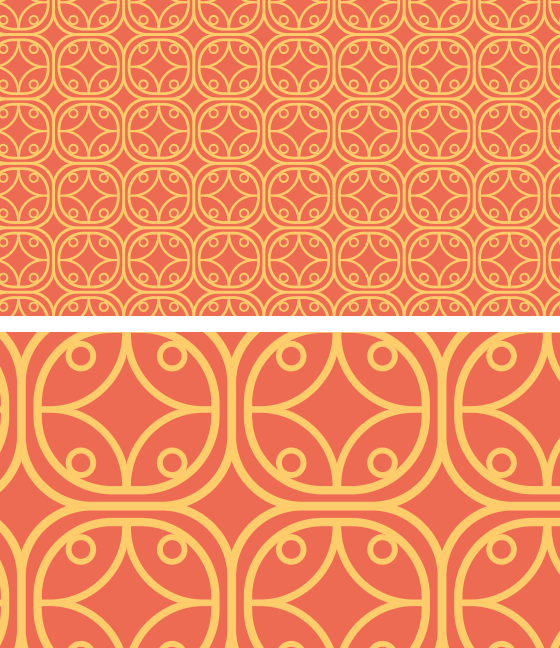
Top, the full canvas; bottom, a detail of the centre.
Give the GLSL for this pattern, as a Shadertoy shader.

```glsl
// Lattice of rounded tiles, eight across and about five down, in gold lines on coral.
// Each tile holds a rounded ring, a four-pointed star of concave arcs and four
// small circles; one mirrored quadrant is drawn with distance functions.

float roundedBox(vec2 p, vec2 halfSize, float radius) {
    vec2 d = abs(p) - halfSize + radius;
    return length(max(d, 0.0)) + min(max(d.x, d.y), 0.0) - radius;
}

// Distance to a line of the given width drawn along the zero contour
float stroke(float d, float width) {
    return abs(d) - 0.5 * width;
}

float tileLines(vec2 p, vec2 cell) {
    vec2 q = abs(p); // mirror into one quadrant

    // Outlines meet neighbouring tiles along shared edges
    float d = stroke(roundedBox(q, 0.5 * cell, 32.0), 4.0);

    float ring = roundedBox(q, vec2(40.5, 36.8), 34.0);
    d = min(d, stroke(ring, 3.8));

    // Concave arc that straightens into an arm along each axis
    float arc = length(max(vec2(35.0, 34.5) - q, 0.0)) - 34.7;
    float arcInRing = max(stroke(arc, 3.4), ring);
    // Beyond the arc's centre the arms continue straight
    d = min(d, arcInRing);

    float circle = length(q - vec2(20.8, 24.3)) - 5.6;
    return min(d, stroke(circle, 2.7));
}

void mainImage(out vec4 fragColor, in vec2 fragCoord) {
    // The canvas is 432 units tall
    float pixel = 432.0 / iResolution.y;
    vec2 cell = vec2(95.85, 88.1);
    vec2 p = fragCoord * pixel - vec2(25.3, 76.5);
    p = (fract(p / cell + 0.5) - 0.5) * cell;

    float coverage = clamp(0.5 - tileLines(p, cell) / pixel, 0.0, 1.0);
    vec3 coral = vec3(0.93, 0.42, 0.32);
    vec3 gold = vec3(1.0, 0.80, 0.42);
    fragColor = vec4(mix(coral, gold, coverage), 1.0);
}
```
